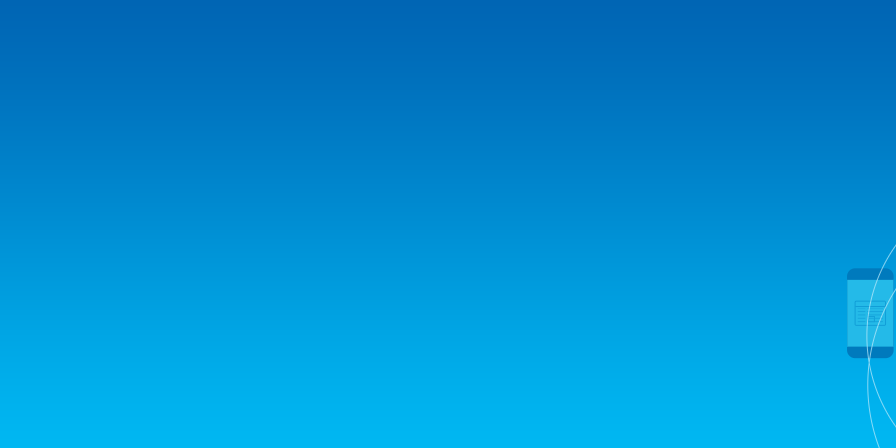
Reproduce this background procedurally as a Shadertoy shader.

```glsl
const vec3 SKY_TOP = vec3(0.0, 0.395, 0.705);
const vec3 SKY_BOTTOM = vec3(0.0, 0.72, 0.95);
const float SKY_EASE = 0.35;

const vec3 BODY_COLOR = vec3(0.0, 0.48, 0.74);
const vec3 SCREEN_COLOR = vec3(0.14, 0.73, 0.91);
const vec3 ICON_COLOR = vec3(0.04, 0.58, 0.82);
const vec3 ARC_COLOR = vec3(0.72, 0.91, 0.98);

const vec2 PHONE_CENTER = vec2(1.9427, 0.3008);
const vec2 PHONE_HALF = vec2(0.052, 0.1003);
const float PHONE_RADIUS = 0.018;
const vec2 SCREEN_HALF = vec2(0.0515, 0.0745);
const vec2 ICON_HALF = vec2(0.034, 0.027);
const float ICON_HEADER = 0.015;
const float ICON_STROKE = 0.0022;
const float ICON_ROW = 0.0075;

// Circle centre and radius, in canvas heights
const vec3 UPPER_ARC = vec3(2.284, 0.25, 0.349);
const vec3 LOWER_ARC = vec3(2.333, 0.1406, 0.396);
const float ARC_STROKE = 0.0022;
const float ARC_OPACITY = 0.75;

float roundedBox(vec2 p, vec2 halfSize, float radius) {
    vec2 q = abs(p) - halfSize + radius;
    return length(max(q, 0.0)) + min(max(q.x, q.y), 0.0) - radius;
}

float fill(float dist, float pixel) {
    return clamp(0.5 - dist / pixel, 0.0, 1.0);
}

float stroke(float dist, float width, float pixel) {
    return fill(abs(dist) - 0.5 * width, pixel);
}

// Window outline, title rule, text rows and a small panel
float windowIcon(vec2 p, float pixel) {
    float inside = fill(roundedBox(p, ICON_HALF, 0.003), pixel);
    float frame = stroke(roundedBox(p, ICON_HALF, 0.003), ICON_STROKE, pixel);
    float header = stroke(p.y - ICON_HEADER, ICON_STROKE, pixel) * inside;

    float rowDist = (fract(p.y / ICON_ROW) - 0.5) * ICON_ROW;
    float rowArea = fill(roundedBox(p + vec2(0.0, 0.006), vec2(0.028, 0.017), 0.0), pixel);
    float gutter = fill(0.002 - abs(p.x + 0.009), pixel);
    float rows = stroke(rowDist, ICON_STROKE, pixel) * rowArea * gutter;

    float panelDist = roundedBox(p - vec2(0.002, -0.013), vec2(0.007, 0.006), 0.0);
    float panel = stroke(panelDist, ICON_STROKE, pixel);
    return max(max(frame, header), max(0.7 * rows, panel));
}

float arc(vec2 p, vec3 circle, float pixel) {
    return stroke(length(p - circle.xy) - circle.z, ARC_STROKE, pixel);
}

void mainImage(out vec4 fragColor, in vec2 fragCoord) {
    float pixel = 1.0 / iResolution.y;
    vec2 p = fragCoord * pixel;

    // Vertical gradient, gently flattened at both ends
    float depth = 1.0 - p.y;
    float eased = mix(depth, smoothstep(0.0, 1.0, depth), SKY_EASE);
    vec3 color = mix(SKY_TOP, SKY_BOTTOM, eased);

    // Phone body, screen and icon
    vec2 phone = p - PHONE_CENTER;
    float body = fill(roundedBox(phone, PHONE_HALF, PHONE_RADIUS), pixel);
    float screen = fill(roundedBox(phone, SCREEN_HALF, 0.0), pixel);
    color = mix(color, BODY_COLOR, body);
    color = mix(color, SCREEN_COLOR, screen);
    color = mix(color, ICON_COLOR, 0.75 * windowIcon(phone, pixel));

    // Thin arcs crossing the right edge
    float arcs = max(arc(p, UPPER_ARC, pixel), arc(p, LOWER_ARC, pixel));
    color = mix(color, ARC_COLOR, ARC_OPACITY * arcs);

    fragColor = vec4(color, 1.0);
}
```
